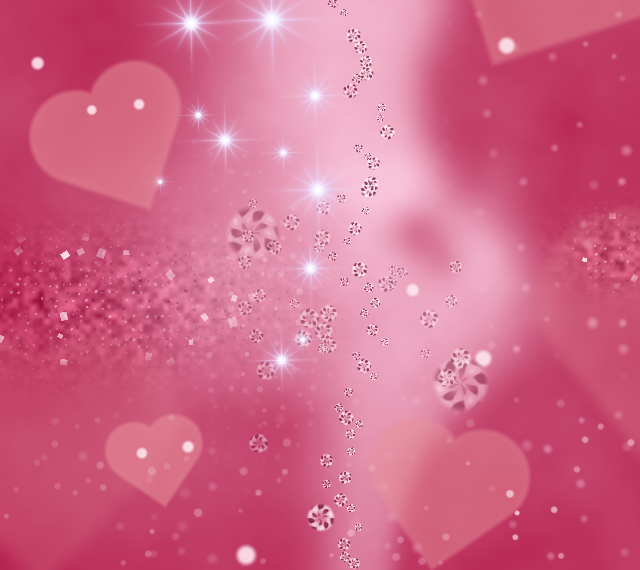
A Shadertoy shader for this background:

```glsl
// Rose backdrop: a pale stream of light with hearts, glitter, gems and starbursts.
// Distance functions and hashed grids, back to front; canvas height is one unit.
#define DEEP vec3(.725, .165, .34)
#define PALE vec3(.955, .72, .81)
#define PEACH vec3(.91, .57, .6)
#define GLINT vec3(1., .91, .94)
#define GEM_DARK vec3(.48, .12, .25)
#define STAR_TINT vec3(.91, .85, 1.)
#define STREAM_GEMS 46
#define SIDE_GEMS 30

float hash(vec2 p) { return fract(sin(dot(p, vec2(127.1, 311.7))) * 43758.5); }
vec3 hash3(int n) { return vec3(hash(vec2(n, 2)), hash(vec2(n, 5)), hash(vec2(n, 8))); }
mat2 turn(float a) { return mat2(cos(a), -sin(a), sin(a), cos(a)); }

float noise(vec2 p) {
  vec2 i = floor(p), f = fract(p);
  f *= f * (3. - 2. * f);
  return mix(mix(hash(i), hash(i + vec2(1, 0)), f.x),
             mix(hash(i + vec2(0, 1)), hash(i + 1.), f.x), f.y);
}

float clouds(vec2 p) {
  float sum = 0., amp = .5;
  for (int i = 0; i < 4; i++) { sum += amp * noise(p); p = turn(.6) * p * 2.1; amp *= .5; }
  return sum;
}

float glow(vec2 p, float x, float y, float rx, float ry) {
  vec2 d = (p - vec2(x, y)) / vec2(rx, ry);
  return exp(-dot(d, d));
}

// Backdrop: 0 is deep rose, 1 is pale pink
float lightLevel(vec2 p) {
  float bulge = glow(p, p.x, .45, 1., .2);
  float d = p.x - .615 - .12 * bulge + .05 * (noise(p * 5.) - .5);
  float w = mix(.07, .145, smoothstep(0., .4, p.y)) + .06 * bulge;
  if (d < 0.) w *= mix(1., 1.6, smoothstep(.2, .5, p.y));
  float stream = exp(-pow(abs(d) / w, d < 0. ? 2. : 4.));
  return stream * mix(.45, .92, smoothstep(-.05, .75, p.y)) + .3 * clouds(p * 6.) - .04
    + .25 * glow(p, .38, .51, .17, .16) + .3 * glow(p, .87, .6, .07, .13)
    + .12 * glow(p, .36, .2, .25, .12) - .5 * glow(p, .735, .59, .055, .05)
    - .22 * glow(p, .78, .54, .04, .04) - .15 * glow(p, .5, .27, .09, .08);
}

// Heart standing on its tip; positive tilt leans left
void heart(inout vec3 col, vec2 p, float size, float tilt, float blur, float alpha) {
  p = turn(tilt) * p / size;
  p.x = abs(p.x);
  float s = p.x + p.y;
  float d = s > 1. ? length(p - vec2(.25, .75)) - .3536
    : min(length(p - vec2(0, 1)), length(p - .5 * max(s, 0.))) * sign(p.x - p.y);
  alpha *= .85 + .15 * exp(-abs(d) * 14.);
  col = mix(col, PEACH, alpha * smoothstep(blur, -blur, d * size));
}

// Hashed grid of discs (square = 0) or turned flakes (square = 1)
float scatter(vec2 p, float cells, float share, float square, float soft) {
  vec2 q = p * cells, id = floor(q);
  float h = hash(id + cells), r = .12 + .13 * hash(id + 5.1);
  vec2 d = fract(q) - .5 - .45 * (vec2(hash(id + 3.7), hash(id + 9.2)) - .5);
  d = abs(turn(h * 40.) * d);
  float l = mix(length(d), max(d.x, d.y * 1.2), square);
  return step(h, share) * (.4 + .6 * hash(id + 7.3)) * smoothstep(r, r * (1. - soft), l);
}

void gem(inout vec3 col, vec2 d, float r, float seed, float alpha) {
  float l = length(d) / r, a = atan(d.y, d.x);
  float facet = sin(a * 5. + seed * 31.) * cos(l * 6. + a * 2. + seed * 17.);
  vec3 tone = mix(GEM_DARK, mix(PALE, GLINT, seed), smoothstep(-.55, .1, facet));
  tone += smoothstep(.55, .9, facet) * (1. - tone);
  col = mix(col, tone, alpha * smoothstep(1.1, .8, l) * mix(.3, 1., smoothstep(.2, .75, l)));
}

void star(inout vec3 col, vec2 d, float size) {
  float l = dot(d, d) / size / size, rays = .4 * exp(-l * 12.);
  for (int k = 0; k < 6; k++) {
    vec2 q = abs(turn(float(k) * .5236 + .02) * d / size);
    float reach = k % 3 == 0 ? 1. : .55 + .25 * hash(vec2(k, size));
    rays += .75 * exp(-q.x * 48.) * pow(max(1. - q.y / reach, 0.), 1.5);
  }
  col = mix(col, STAR_TINT, min(rays, 1.));
  col = mix(col, vec3(1), exp(-l * 90.));
}

void mainImage(out vec4 fragColor, in vec2 fragCoord) {
  vec2 p = fragCoord / iResolution.y;
  vec3 col = mix(DEEP, PALE, clamp(lightLevel(p), -.06, 1.08));

  // Hearts, faint ones first
  heart(col, p - vec2(.073, -.023), .4, 0., .025, .22);
  heart(col, p - vec2(1.177, .137), .44, -.1, .02, .32);
  heart(col, p - vec2(.865, .886), .5, -.47, .008, .5);
  heart(col, p - vec2(.263, .632), .23, .47, .006, .58);
  heart(col, p - vec2(.29, .111), .142, .19, .005, .62);
  heart(col, p - vec2(.757, 0), .235, -.18, .006, .52);

  // Glitter beds and confetti
  float bed = glow(p, .17, .47, .27, .1) + glow(p, 1.08, .56, .08, .06);
  col += .18 * bed * (noise(p * 110.) - noise(p * 85. + 40.));
  col = mix(col, GEM_DARK, .5 * bed * scatter(p + .31, 62., .5, 1., .3));
  col = mix(col, PALE, .75 * bed * scatter(p, 75., .5, 1., .3));
  col = mix(col, GLINT, smoothstep(.15, .5, bed) * scatter(p + .17, 27., .28, 1., .15));

  // Out-of-focus discs
  float right = smoothstep(.74, .9, p.x), low = smoothstep(.42, .1, p.y);
  float haze = glow(p, .46, .5, .13, .22);
  col = mix(col, PALE, .55 * max(right, .6 * low) * scatter(p, 17., .5, 0., .9));
  col = mix(col, GLINT, .8 * low * max(right, .45) * scatter(p + .4, 25., .3, 0., .5));
  col = mix(col, PALE, .65 * haze * scatter(p + .23, 34., .65, 0., .35));

  // Bright discs: x, y, radius
  vec3 discs[] = vec3[](vec3(.066, .889, .013), vec3(.161, .807, .01), vec3(.244, .817, .011),
    vec3(.724, .491, .013), vec3(.33, .216, .012), vec3(.249, .205, .011),
    vec3(.432, .026, .02), vec3(.848, .371, .017), vec3(.889, .92, .017));
  for (int i = 0; i < 9; i++)
    col = mix(col, GLINT, .88 * smoothstep(1.1, .5, length(p - discs[i].xy) / discs[i].z));

  // Gems: soft rings, side clusters, falling chain
  gem(col, p - vec2(.443, .591), .046, .35, .42);
  gem(col, p - vec2(.808, .327), .048, .62, .45);
  gem(col, p - vec2(.563, .092), .024, .81, .8);
  for (int i = 0; i < SIDE_GEMS; i++) {
    vec3 h = hash3(i);
    vec2 at = i % 3 == 0 ? vec2(.66, .28) + vec2(.16, .26) * h.xy
      : vec2(.41, .38 - .2 * step(.8, h.z)) + vec2(.17, .27) * h.xy;
    gem(col, p - at, .008 + .01 * h.z, h.x, .5);
  }
  for (int i = 0; i < STREAM_GEMS; i++) {
    vec3 h = hash3(i + 70);
    float y = (float(i) + h.x) / float(STREAM_GEMS);
    float x = .6 + .022 * sin(y * 17. + 1.) - .03 * smoothstep(.3, .1, y) + .06 * h.y;
    gem(col, p - vec2(x, y), .006 + .009 * h.z, h.y, .85);
  }

  // Starbursts: x, y, ray length
  vec3 stars[] = vec3[](vec3(.335, .959, .11), vec3(.477, .965, .135), vec3(.395, .754, .085),
    vec3(.348, .798, .045), vec3(.497, .732, .05), vec3(.558, .667, .11), vec3(.553, .832, .08),
    vec3(.545, .529, .08), vec3(.494, .368, .075), vec3(.531, .404, .04), vec3(.281, .681, .03));
  for (int i = 0; i < 11; i++) star(col, p - stars[i].xy, stars[i].z);
  fragColor = vec4(min(col, 1.), 1);
}
```
